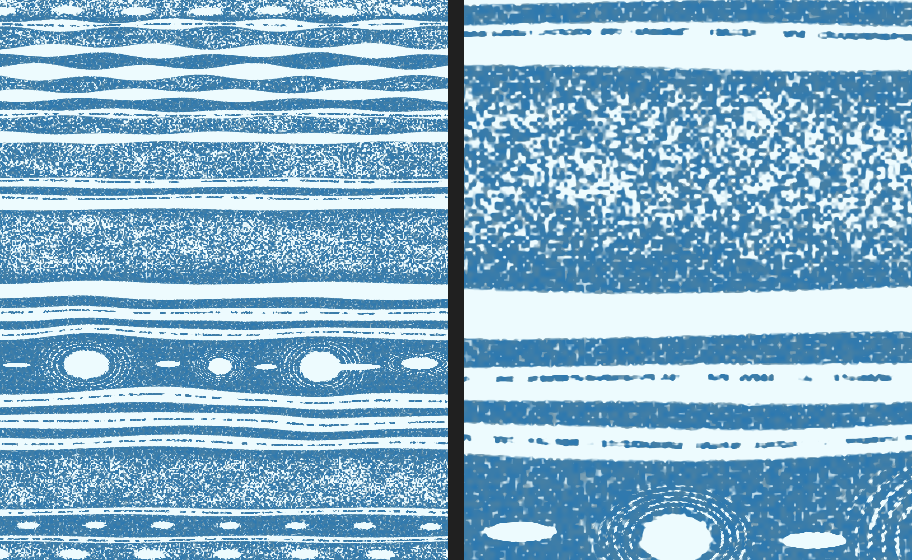
Left: the whole. Right: its middle third, enlarged.
Reproduce this pattern procedurally as a Shadertoy shader.

```glsl
// Speckled blue phase-space bands with wavy gaps, chaotic zones and a row of ringed islands

// Gap: centre, half width, offset of its inner dotted line (9 = none)
const vec3 GAPS[16] = vec3[](
    vec3(.044, .007, 0.), vec3(.091, .008, 9.), vec3(.129, .010, 9.), vec3(.170, .008, 9.),
    vec3(.203, .006, .3), vec3(.246, .008, 9.), vec3(.327, .008, -.4), vec3(.361, .013, -.55),
    vec3(.520, .014, 9.), vec3(.563, .011, -.3), vec3(.597, .009, 0.), vec3(.715, .012, 0.),
    vec3(.754, .012, 0.), vec3(.792, .010, 0.), vec3(.914, .006, 0.), vec3(.963, .005, .2));

// Chaotic zone: centre, half height, ink density
const vec3 ZONES[8] = vec3[](
    vec3(.010, .020, .52), vec3(.069, .018, .70), vec3(.150, .012, .82), vec3(.222, .016, .66),
    vec3(.286, .036, .62), vec3(.436, .058, .59), vec3(.862, .046, .60), vec3(.985, .014, .66));

// Island: centre, radii
const vec4 ISLANDS[8] = vec4[](
    vec4(.154, .651, .042, .026), vec4(.393, .654, .022, .015),
    vec4(.572, .655, .038, .028), vec4(.750, .649, .034, .011),
    vec4(.300, .650, .022, .006), vec4(.475, .655, .020, .005),
    vec4(.030, .652, .026, .004), vec4(.630, .655, .050, .006));

float hash(vec2 p) {
    vec3 q = fract(vec3(p.xyx) * .1031);
    q += dot(q, q.yzx + 33.33);
    return fract((q.x + q.y) * q.z);
}

float noise(vec2 p) {
    vec2 i = floor(p), f = fract(p);
    f = f * f * (3. - 2. * f);
    return mix(mix(hash(i), hash(i + vec2(1, 0)), f.x),
               mix(hash(i + vec2(0, 1)), hash(i + vec2(1, 1)), f.x), f.y);
}

float bump(float x, float centre, float width) {
    float t = (x - centre) / width;
    return exp(-t * t);
}

// Horizontal row of small white lenses
float lensRow(vec2 p, float y, float period, float start, vec2 radius) {
    float cell = floor((p.x - start) / period + .5);
    vec2 q = p - vec2(start + cell * period, y + .004 * (hash(vec2(cell, y * 90.)) - .5));
    return 1. - smoothstep(.65, 1.2, length(q / radius));
}

// Bands bend upwards over the islands and sag between them
float bendBands(vec2 p) {
    float above = .013 * bump(p.x, .154, .08) + .005 * bump(p.x, .56, .08);
    float below = .012 * bump(p.x, .29, .14) - .009 * bump(p.x, .57, .07);
    float bend = mix(above, below, step(.652, p.y)) * bump(p.y, .652, .13);
    return p.y + bend + .0018 * sin(p.x * 15. + p.y * 60.);
}

float bandInk(vec2 p, float grain) {
    float y = bendBands(p), ink = .97;
    for (int i = 0; i < 8; i++) {
        float t = abs(y - ZONES[i].x) / ZONES[i].y;
        float clumps = .34 * (noise(p * vec2(24, 65)) - .5);
        ink = mix(ink, ZONES[i].z + clumps, 1. - smoothstep(.65, 1.15, t));
    }
    for (int i = 0; i < 16; i++) {
        float id = float(i);
        // Upper gaps swell and pinch along their length
        float swell = cos(6.2832 * (p.x / .193 - .45 + .12 * (id - 1.)));
        float halfWidth = GAPS[i].y * (1. + .5 * swell * smoothstep(.36, .08, p.y));
        float dy = y - GAPS[i].x;
        float ragged = abs(dy) + .005 * (grain - .5);
        ink *= smoothstep(-.0022, .0022, ragged - halfWidth);
        float dash = smoothstep(.2, .5, noise(vec2(p.x * 110., id * 7.)));
        float line = 1. - smoothstep(.0008, .0025, abs(dy - GAPS[i].z * GAPS[i].y));
        ink = max(ink, .85 * line * dash);
    }
    return ink;
}

// White cores, dotted rings and the rays that fan out around them
float islandWhite(vec2 p) {
    float white = 0., nearest = 9., angle = 0.;
    for (int i = 0; i < 8; i++) {
        vec2 q = (p - ISLANDS[i].xy) / ISLANDS[i].zw;
        float d = length(q);
        white = max(white, 1. - smoothstep(.88, 1.08, d));
        if (i < 4 && d < nearest) {
            nearest = d;
            angle = atan(q.y, q.x);
        }
    }
    float rings = smoothstep(.1, .8, cos(nearest * 30.));
    float dots = .5 + .5 * cos(angle * 56. + floor(nearest * 4.8) * 2.);
    float reach = smoothstep(1.05, 1.2, nearest) * (1. - smoothstep(1.7, 2.5, nearest));
    float row = 1. - smoothstep(.034, .048, abs(p.y - .652));
    return max(white, rings * mix(.35, 1., dots) * reach * row * .75);
}

void mainImage(out vec4 fragColor, in vec2 fragCoord) {
    vec2 p = fragCoord / iResolution.y;
    p.y = 1. - p.y;
    float grain = noise(p * 440.);

    float ink = bandInk(p, grain);
    ink *= 1. - lensRow(p, .939, .120, .050, vec2(.021, .007));
    ink *= 1. - lensRow(p, .989, .138, .130, vec2(.028, .009));
    ink *= 1. - lensRow(p, .019, .122, .122, vec2(.030, .008));
    ink *= 1. - islandWhite(p);

    // Scattered dots: ink shows where its density beats the grain
    float threshold = .5 + 1.25 * (grain - .5);
    float cover = smoothstep(-.26, .24, ink - threshold) * smoothstep(.02, .25, ink);

    vec3 paper = vec3(.93, .985, .995);
    vec3 blue = mix(vec3(.17, .47, .69), vec3(.28, .50, .64), noise(p * 300. + 40.));
    vec3 color = mix(paper, blue, cover);
    // Greyish fringe on half-covered dots
    float fringe = 4. * cover * (1. - cover) * smoothstep(.5, .8, noise(p * 260. + 9.));
    color = mix(color, vec3(.40, .55, .63), .7 * fringe);
    fragColor = vec4(color, 1.);
}
```
